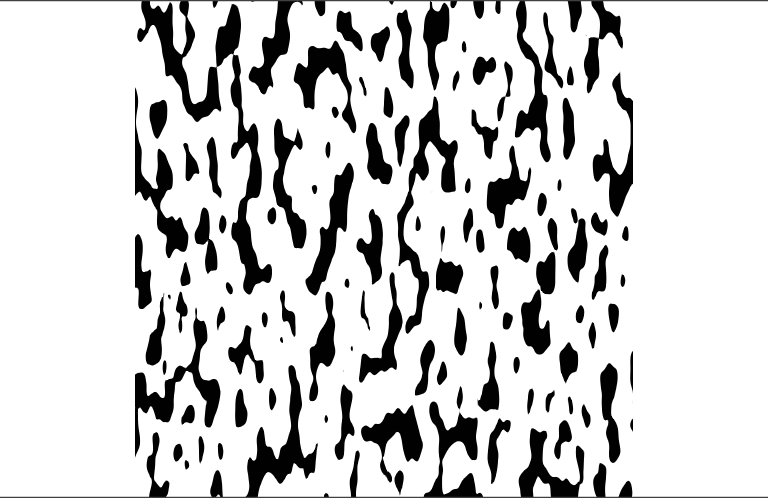
Write a Shadertoy shader that draws this texture.

```glsl
// Black upright flecks on a white square panel with plain white side margins.
// Two octaves of gradient noise, stretched vertically, are cut at a threshold
// and antialiased; thin dark rules close the top and bottom of the canvas.

const vec3 PAPER = vec3(1.0);
const vec3 INK = vec3(0.005);
const vec3 RULE = vec3(0.25);

const vec2 CELLS = vec2(27.0, 11.0);   // noise cells across the panel
const float THRESHOLD = 0.13;          // higher leaves less ink
const float DETAIL = 0.35;             // strength of the fine octave
const float RULE_WIDTH = 0.0025;       // fraction of canvas height

// Integer hash giving a unit gradient for each lattice point
vec2 latticeGradient(vec2 cell, uint seed) {
    uvec2 v = uvec2(ivec2(cell) + 4096) + uvec2(seed, seed * 7u);
    v = v * 1664525u + 1013904223u;
    v.x += v.y * 1664525u;
    v.y += v.x * 1664525u;
    v ^= v >> 16u;
    v.x += v.y * 1664525u;
    v.y += v.x * 1664525u;
    v ^= v >> 16u;
    return normalize(vec2(v & 65535u) / 32768.0 - 0.99999);
}

float cornerValue(vec2 cell, vec2 local, vec2 corner, uint seed) {
    return dot(latticeGradient(cell + corner, seed), local - corner);
}

float gradientNoise(vec2 p, uint seed) {
    vec2 cell = floor(p);
    vec2 f = p - cell;
    vec2 blend = f * f * f * (f * (f * 6.0 - 15.0) + 10.0);
    float bottom = mix(cornerValue(cell, f, vec2(0.0, 0.0), seed),
                       cornerValue(cell, f, vec2(1.0, 0.0), seed), blend.x);
    float top = mix(cornerValue(cell, f, vec2(0.0, 1.0), seed),
                    cornerValue(cell, f, vec2(1.0, 1.0), seed), blend.x);
    return mix(bottom, top, blend.y);
}

// Turning the lattice after stretching hides its rows and columns
float fleckField(vec2 uv, vec2 cells, float detail) {
    const mat2 TURN = mat2(0.8, 0.6, -0.6, 0.8);
    vec2 p = TURN * (uv * cells);
    float coarse = gradientNoise(p, 11u);
    float fine = gradientNoise(TURN * p * 2.03 + 5.37, 83u);
    return coarse + detail * fine;
}

// Coverage of the region where the field is positive, one pixel soft
float coverage(float field) {
    float slope = length(vec2(dFdx(field), dFdy(field)));
    return clamp(0.5 + field / max(slope, 1e-5), 0.0, 1.0);
}

// Soft band test for a signed distance, negative inside
float inside(float dist, float pixel) {
    return clamp(0.5 - dist / pixel, 0.0, 1.0);
}

void mainImage(out vec4 fragColor, in vec2 fragCoord) {
    float pixel = 1.0 / iResolution.y;
    vec2 uv = (fragCoord - 0.5 * iResolution.xy) * pixel;

    // Flecks clipped to the central square
    float flecks = coverage(fleckField(uv, CELLS, DETAIL) - THRESHOLD);
    float panel = inside(abs(uv.x) - 0.5, pixel);
    vec3 color = mix(PAPER, INK, flecks * panel);

    // Rules along the upper and lower edges
    float rule = inside(0.5 - RULE_WIDTH - abs(uv.y), pixel);
    color = mix(color, RULE, rule);

    fragColor = vec4(color, 1.0);
}
```
